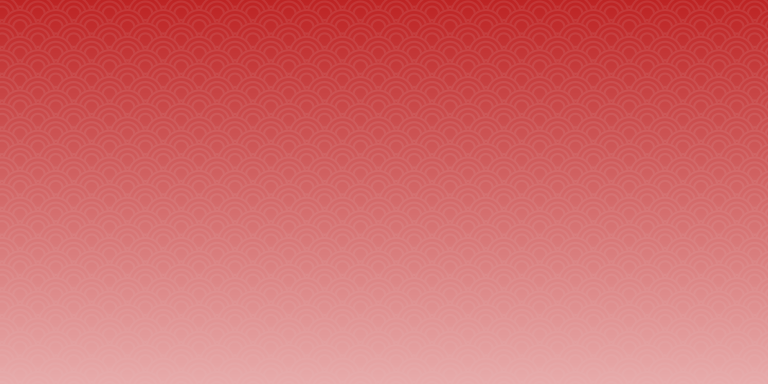
A Shadertoy shader for this pattern:

```glsl
// Faint overlapping wave scales with concentric rings over a vertical red-to-pink gradient.

const float SCALE_RADIUS = 0.04667;            // in canvas heights
const float ROW_STEP = 0.748;                  // in scale radii
const vec2 GRID_ORIGIN = vec2(0.752, 0.616);   // centre of one scale
const vec3 TOP_RED = vec3(0.742, 0.140, 0.140);
const vec3 BOTTOM_PINK = vec3(0.908, 0.670, 0.670);
const vec3 LINE_PINK = vec3(0.900, 0.760, 0.760);
const float LINE_OPACITY = 0.12;

// Antialiased ring centred on a radius
float ring(float dist, float radius, float width, float blur) {
    return 1.0 - smoothstep(-blur, blur, abs(dist - radius) - 0.5 * width);
}

// Three evenly spaced rings inside a unit scale
float scaleRings(float dist, float blur) {
    float lines = 0.0;
    for (int i = 0; i < 3; i++) {
        lines = max(lines, ring(dist, 0.94 - 0.28 * float(i), 0.12, blur));
    }
    return lines;
}

// Staggered rows, painted from the top down so lower scales overlap
float waveScales(vec2 p, float blur) {
    float nearestRow = floor(p.y / ROW_STEP);
    float lines = 0.0;
    for (int i = 2; i >= -2; i--) {
        float row = nearestRow + float(i);
        float stagger = mod(row, 2.0);
        vec2 local = vec2(mod(p.x + stagger + 1.0, 2.0) - 1.0, p.y - row * ROW_STEP);
        float dist = length(local);
        float cover = 1.0 - smoothstep(-blur, blur, dist - 1.0);
        lines = mix(lines, scaleRings(dist, blur), cover);
    }
    return lines;
}

void mainImage(out vec4 fragColor, in vec2 fragCoord) {
    vec2 uv = fragCoord / iResolution.y;
    vec2 p = (uv - GRID_ORIGIN) / SCALE_RADIUS;
    float blur = 0.7 / (iResolution.y * SCALE_RADIUS);

    vec3 color = mix(BOTTOM_PINK, TOP_RED, uv.y);
    color = mix(color, LINE_PINK, LINE_OPACITY * waveScales(p, blur));
    fragColor = vec4(color, 1.0);
}
```
